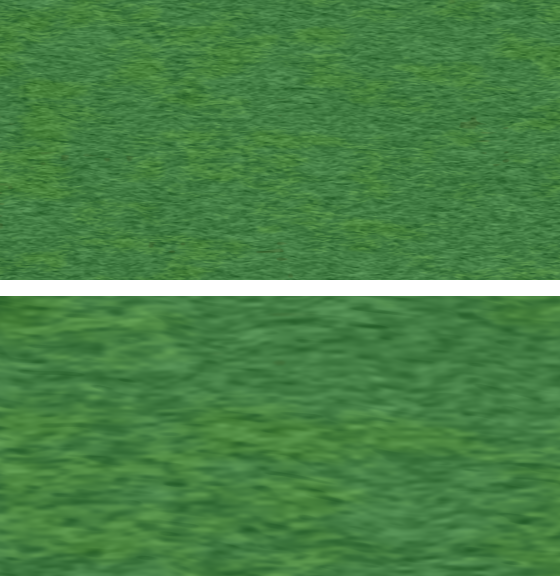
Top: the whole. Bottom: its middle third, enlarged.
Give the GLSL for this texture, as a WebGL 1 fragment shader.

```glsl
precision highp float;

uniform vec2 u_resolution;

// Colours
const vec3 BASE_GREEN = vec3(0.264, 0.496, 0.270);
const vec3 SHADE_TINT = vec3(0.93, 1.0, 0.85);
const vec3 YELLOW_SHIFT = vec3(0.020, 0.022, -0.034);
const vec3 BROWN = vec3(0.25, 0.39, 0.18);

// Fibre cells per canvas height, along and across the grain
const vec2 LONG_FIBRES = vec2(14.0, 100.0);
const vec2 MID_FIBRES = vec2(32.0, 175.0);
const vec2 FINE_FIBRES = vec2(70.0, 230.0);
const vec2 SLITS = vec2(34.0, 160.0);
const float LONG_CONTRAST = 0.050;
const float MID_CONTRAST = 0.075;
const float FINE_CONTRAST = 0.095;
const float SLIT_DEPTH = 0.045;
const float CLOUD_CONTRAST = 0.035;

// Tilt of the crossing strands and bending of the grain
const float TILT = 0.10;
const vec2 BEND_SCALE = vec2(13.0, 16.0);
const float BEND_AMOUNT = 0.010;

// Soft yellowish patches and rare brown flecks
const vec2 PATCH_SCALE = vec2(6.0, 16.0);
const vec2 FLECK_SCALE = vec2(26.0, 70.0);
const float FLECK_STRENGTH = 0.5;

float hash(vec2 p) {
  vec3 q = fract(vec3(p.xyx) * 0.1031);
  q += dot(q, q.yzx + 33.33);
  return fract((q.x + q.y) * q.z);
}

float noise(vec2 p) {
  vec2 i = floor(p);
  vec2 f = fract(p);
  f = f * f * (3.0 - 2.0 * f);
  float low = mix(hash(i), hash(i + vec2(1.0, 0.0)), f.x);
  float high = mix(hash(i + vec2(0.0, 1.0)), hash(i + vec2(1.0)), f.x);
  return mix(low, high, f.y);
}

// One row of strands, shifted at random so that the ends do not line up
float strandRow(float x, float row) {
  x += 40.0 * hash(vec2(row, 7.0));
  float i = floor(x);
  float f = smoothstep(0.0, 1.0, x - i);
  return mix(hash(vec2(i, row)), hash(vec2(i + 1.0, row)), f);
}

float fibres(vec2 p) {
  float row = floor(p.y);
  float f = smoothstep(0.0, 1.0, p.y - row);
  return mix(strandRow(p.x, row), strandRow(p.x, row + 1.0), f) - 0.5;
}

float clouds(vec2 p) {
  float sum = 0.0;
  float weight = 0.5;
  for (int i = 0; i < 4; i++) {
    sum += weight * noise(p);
    p = p * 2.03 + vec2(17.3, 9.1);
    weight *= 0.5;
  }
  return sum / 0.9375;
}

void main() {
  vec2 p = gl_FragCoord.xy / u_resolution.y;
  vec2 uv = gl_FragCoord.xy / u_resolution;

  // Gently bent grain with strands leaning both ways
  vec2 grain = p + 3.0;
  grain.y += BEND_AMOUNT * (noise(p * BEND_SCALE + 50.0) - 0.5);
  vec2 rising = grain - vec2(0.0, TILT * p.x);
  vec2 falling = grain + vec2(0.0, TILT * p.x);

  // Fibre shading at three sizes over faint clouds
  float shade = LONG_CONTRAST * fibres(grain * LONG_FIBRES)
              + MID_CONTRAST * fibres(rising * MID_FIBRES + 200.0)
              + MID_CONTRAST * fibres(falling * MID_FIBRES + 400.0)
              + FINE_CONTRAST * fibres(grain * FINE_FIBRES + 500.0)
              + CLOUD_CONTRAST * (clouds(p * vec2(3.0, 8.0) + 80.0) - 0.5);

  // Thin dark gaps between strands
  shade -= SLIT_DEPTH * smoothstep(0.12, 0.42, fibres(falling * SLITS + 700.0));
  vec3 color = BASE_GREEN + SHADE_TINT * shade;

  // Yellowish patches, denser toward the top and the left edge
  float density = 0.12 * (uv.y - 0.5) + 0.08 * (1.0 - smoothstep(0.0, 0.4, uv.x));
  float patches = clouds(grain * PATCH_SCALE + 20.0) + density + 1.5 * shade;
  color += YELLOW_SHIFT * smoothstep(0.48, 0.80, patches);

  // Brown flecks, mostly near the bottom
  float fleck = noise(grain * FLECK_SCALE + 300.0) * noise(p * vec2(5.0, 9.0) + 120.0);
  float fleckMask = smoothstep(0.66, 0.84, fleck + 0.08 * (0.5 - uv.y));
  color = mix(color, BROWN + SHADE_TINT * shade, FLECK_STRENGTH * fleckMask);

  gl_FragColor = vec4(color, 1.0);
}
```
